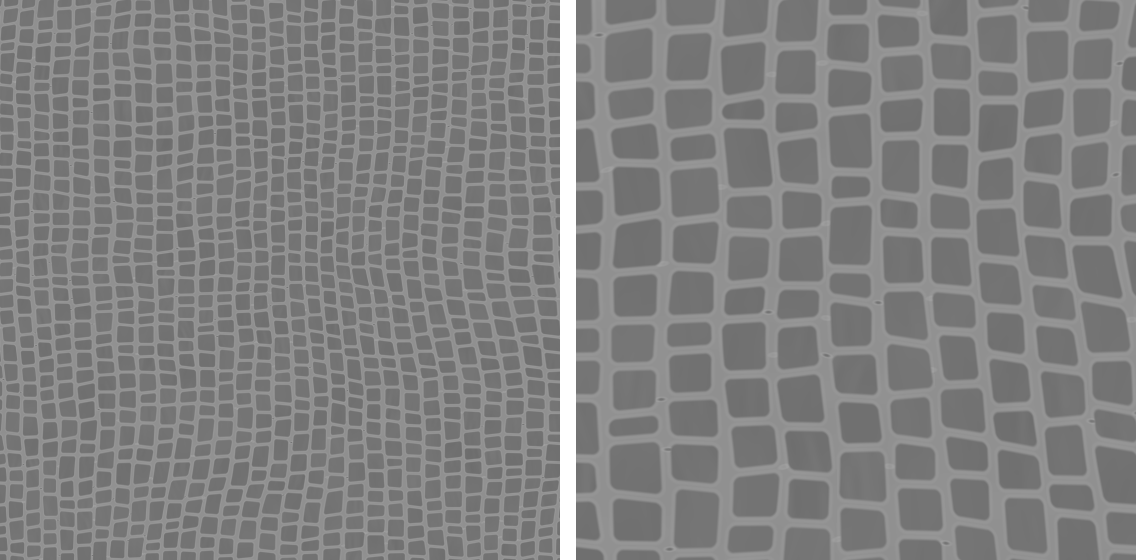
Left: the whole. Right: its middle third, enlarged.
This texture is drawn by a Shadertoy shader. Its source:

```glsl
// Grey reptile-like skin: wavy columns of rounded, uneven scales with pale seams.

const float COLUMNS = 28.0;
const float ROWS = 34.0;
const float COLUMN_GAP = 0.0078;
const float ROW_GAP = 0.0056;
const float CORNER_RADIUS = 0.0042;
const vec3 SCALE_COLOR = vec3(0.45);
const vec3 SEAM_COLOR = vec3(0.565);

float hash(vec2 p) {
    return fract(sin(dot(p, vec2(127.1, 311.7))) * 43758.5453);
}

// Random value from -0.5 to 0.5
float jitter(vec2 id, float seed) {
    return hash(id + seed * vec2(17.3, 5.9)) - 0.5;
}

float valueNoise(vec2 p) {
    vec2 i = floor(p);
    vec2 f = fract(p);
    f = f * f * (3.0 - 2.0 * f);
    float low = mix(hash(i), hash(i + vec2(1.0, 0.0)), f.x);
    float high = mix(hash(i + vec2(0.0, 1.0)), hash(i + vec2(1.0, 1.0)), f.x);
    return mix(low, high, f.y);
}

// Bends the canvas into column (x) and row (y) coordinates
vec2 skinCoords(vec2 uv) {
    float sway = 1.9 * valueNoise(uv * vec2(2.6, 3.6) + 3.0)
               + 0.22 * valueNoise(uv * vec2(9.0, 13.0) + 40.0);
    float crowding = 1.2 * (1.0 - exp(-5.0 * uv.x));
    float lift = 1.3 * valueNoise(uv * vec2(4.0, 3.0) + 21.0);
    return vec2(uv.x * COLUMNS + crowding + sway, uv.y * ROWS + lift);
}

// Height of the slanted lower border of a scale
float rowBorder(vec2 id, float across) {
    return id.y + 0.46 * jitter(id, 1.0) + 0.32 * jitter(id, 2.0) * across;
}

// Signed distance to one rounded four-sided scale, in canvas units
float scaleDistance(vec2 id, float across, float along) {
    float bottom = rowBorder(id, across);
    float top = rowBorder(id + vec2(0.0, 1.0), across);
    float lean = 0.13 * (along - id.y - 0.5);
    float left = -0.5 + 0.09 * jitter(id, 3.0) + lean * jitter(id, 4.0);
    float right = 0.5 + 0.09 * jitter(id, 5.0) + lean * jitter(id, 6.0);
    float dx = max(left - across, across - right) / COLUMNS + 0.5 * COLUMN_GAP;
    float dy = max(bottom - along, along - top) / ROWS + 0.5 * ROW_GAP;
    vec2 corner = vec2(dx, dy) + CORNER_RADIUS;
    return length(max(corner, 0.0)) + min(max(corner.x, corner.y), 0.0) - CORNER_RADIUS;
}

// Faint tone differences and slanted streaks inside a scale
float scaleTone(vec2 id, vec2 uv) {
    float slant = 0.8 * jitter(id, 7.0);
    vec2 streakUv = vec2(uv.x + slant * uv.y, uv.y) * vec2(190.0, 40.0);
    float streak = valueNoise(streakUv + id * 3.7) - 0.5;
    float strength = mix(0.006, 0.032, pow(hash(id + 8.3), 4.0));
    float cloud = valueNoise(uv * 24.0) - 0.5;
    return 0.014 * jitter(id, 9.0) + 0.018 * cloud + strength * streak;
}

// Tiny pits with a pale rim, scattered along the column seams
float seamSpeck(vec2 skin, float softness) {
    vec2 id = vec2(floor(skin.x + 0.5), floor(skin.y));
    vec2 center = vec2(id.x + 0.12 * jitter(id, 11.0), id.y + 0.5 + 0.6 * jitter(id, 12.0));
    vec2 offset = (skin - center) / vec2(COLUMNS, ROWS);
    offset.y += 0.5 * jitter(id, 13.0) * offset.x;
    float d = length(offset * vec2(0.65, 1.5)) - 0.0013;
    float rim = 1.0 - smoothstep(0.0, softness + 0.0005, abs(d - 0.0006));
    float pit = 1.0 - smoothstep(-softness, softness, d);
    float present = step(0.78, hash(id + 14.2));
    float dark = step(0.5, hash(id + 15.7));
    return present * (0.035 * rim + mix(0.03, -0.11, dark) * pit);
}

void mainImage(out vec4 fragColor, in vec2 fragCoord) {
    vec2 uv = fragCoord / iResolution.y;
    float softness = max(0.001, 0.75 / iResolution.y);
    vec2 skin = skinCoords(uv);

    // Each column has its own vertical shift
    float column = floor(skin.x);
    float across = skin.x - column - 0.5;
    float along = skin.y + 7.0 * hash(vec2(column, 4.0));

    // Nearest scale in this column
    float nearest = 1.0;
    vec2 nearestId = vec2(0.0);
    for (int k = -1; k <= 1; k++) {
        vec2 id = vec2(column, floor(along) + float(k));
        float d = scaleDistance(id, across, along);
        if (d < nearest) {
            nearest = d;
            nearestId = id;
        }
    }

    // Pale rim where the seam meets the scale
    float rim = 1.0 - smoothstep(0.0, 0.0018, abs(nearest - 0.0016));
    float seamTone = 0.018 * rim + 0.012 * (valueNoise(uv * 60.0) - 0.5);
    vec3 seam = SEAM_COLOR + seamTone + seamSpeck(skin, softness);
    vec3 scale = SCALE_COLOR + scaleTone(nearestId, uv);

    float seamMask = smoothstep(-softness, softness, nearest);
    fragColor = vec4(mix(scale, seam, seamMask), 1.0);
}
```
